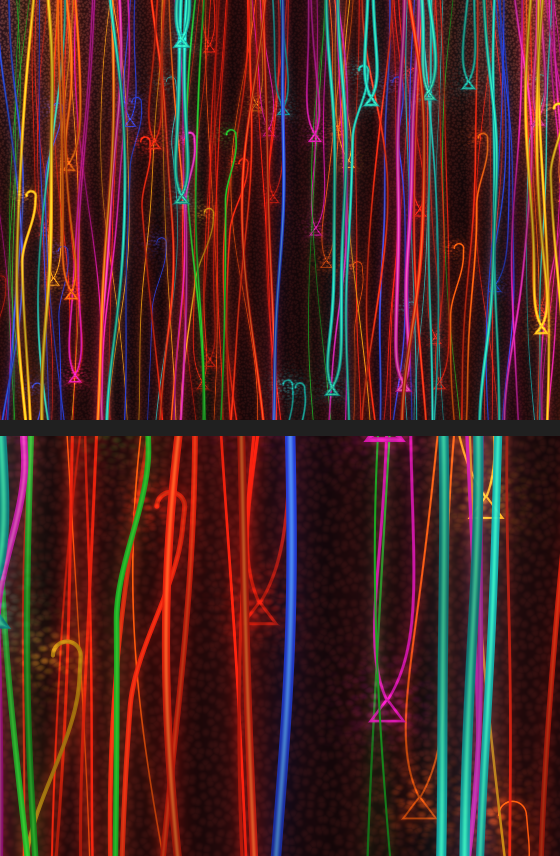
Top: the whole. Bottom: its middle third, enlarged.
Reproduce this background procedurally as a Shadertoy shader.

```glsl
const float STRANDS = 138.0;
const float TAU = 6.2832;

float hash(float n) { return fract(sin(n * 127.1 + 3.7) * 43758.5); }

vec2 hash2(vec2 p) {
    return fract(sin(vec2(dot(p, vec2(127.1, 311.7)), dot(p, vec2(269.5, 183.3)))) * 43758.5);
}

vec4 hash4(float n) {
    return vec4(hash(n), hash(n + 31.3), hash(n + 57.9), hash(n + 83.1));
}

// Distance to the nearest jittered cell point
float cellular(vec2 p) {
    vec2 cell = floor(p);
    float nearest = 2.0;
    for (int j = -1; j <= 1; j++)
        for (int i = -1; i <= 1; i++) {
            vec2 c = cell + vec2(i, j);
            nearest = min(nearest, length(c + hash2(c) - p));
        }
    return nearest;
}

vec3 neon(float pick) {
    if (pick < 0.40) return vec3(0.93, 0.13, 0.05);
    if (pick < 0.50) return vec3(1.00, 0.36, 0.04);
    if (pick < 0.65) return vec3(0.96, 0.65, 0.07);
    if (pick < 0.75) return vec3(0.82, 0.08, 0.66);
    if (pick < 0.82) return vec3(0.14, 0.25, 0.88);
    if (pick < 0.91) return vec3(0.08, 0.69, 0.68);
    return vec3(0.10, 0.68, 0.14);
}

// Layered sines: sideways offset and its slope at height y
vec2 sway(float y, vec4 r) {
    vec2 freq = vec2(2.0 + 4.0 * r.x, 9.0 + 6.0 * r.y);
    vec2 amp = vec2(0.010 + 0.025 * r.z, 0.003 * r.w);
    vec2 angle = freq * y + TAU * r.wx;
    return vec2(dot(amp, sin(angle)), dot(amp * freq, cos(angle)));
}

// Stem from below, leaning over into a round hook at its tip
float risingDistance(vec2 p, float stem, vec2 tip) {
    const float LEAN = 0.028;
    const float RADIUS = 0.011;
    float lean = LEAN * smoothstep(tip.y - 0.16, tip.y - 0.02, p.y);
    vec2 q = p - tip - vec2(LEAN - RADIUS, 0.0);
    float ends = length(vec2(abs(q.x) - RADIUS, q.y));
    float arc = q.y > 0.0 ? abs(length(q) - RADIUS) : ends;
    return p.y < tip.y ? min(arc, abs(stem - lean)) : arc;
}

// Outline of a flat triangle standing on its base
float triangleDistance(vec2 p) {
    float inside = max(abs(p.x) * 0.8 + p.y * 0.6 - 0.008, -p.y - 0.004);
    return abs(inside);
}

// Twin threads that close into a loop above a triangle
float hangingDistance(vec2 p, float stem, vec2 tip, float spread) {
    float t = p.y - tip.y;
    float gap = 0.55 * t * exp(-14.0 * t) + 0.02 * spread * smoothstep(0.0, 0.6, t);
    float threads = t > 0.0 ? abs(abs(stem) - gap) * 0.88 : 1.0;
    return min(threads, triangleDistance(p - tip + vec2(0.0, 0.012)));
}

vec3 backdrop(vec2 p, float aspect) {
    float side = abs(p.x / aspect - 0.5) * 2.0;
    float haze = smoothstep(0.4, 1.1, p.y) * smoothstep(0.2, 1.1, side);
    float streak = 0.5 + 0.2 * sin(p.x * 61.0 + sin(p.y * 3.0)) + 0.2 * sin(p.x * 173.0 + p.y * 4.0);
    float dust = 1.0 - smoothstep(0.1, 0.7, cellular(p * 150.0));
    vec3 base = vec3(0.055, 0.018, 0.025) + vec3(0.065, 0.014, 0.014) * streak;
    return base + vec3(0.17, 0.11, 0.08) * haze * (0.5 + dust) + vec3(0.07, 0.025, 0.02) * dust;
}

void mainImage(out vec4 fragColor, in vec2 fragCoord) {
    vec2 p = fragCoord / iResolution.y;
    float aspect = iResolution.x / iResolution.y;
    float pixel = 1.0 / iResolution.y;
    vec3 color = backdrop(p, aspect);
    float sparks = 1.0 - smoothstep(0.1, 0.6, cellular(p * vec2(110.0, 160.0)));

    // Thin threads first, thick tubes on top
    for (float i = 0.0; i < STRANDS; i++) {
        vec4 r = hash4(i);
        vec4 form = hash4(i + 400.0);
        float cluster = floor(i / 3.0);
        float x0 = (fract(cluster * 0.618 + 0.13) * 1.06 - 0.03) * aspect + (form.x - 0.5) * 0.08;
        float width = mix(0.0007, 0.0044, pow(i / STRANDS, 2.2)) * (0.7 + 0.5 * r.w);
        vec3 tint = neon(form.w < 0.65 ? hash(cluster + 900.0) : form.z);

        vec2 path = sway(p.y, r);
        float stem = (p.x - x0 - path.x) * inversesqrt(1.0 + path.y * path.y);
        float end = 0.06 + 0.86 * form.z;
        vec2 tip = vec2(x0 + sway(end, r).x, end);
        bool rising = form.y > 0.56 && form.y < 0.80;
        bool hanging = form.y >= 0.80;
        float d = abs(stem);
        if (rising) d = risingDistance(p, stem, tip);
        if (hanging) d = hangingDistance(p, stem, tip, r.y);

        // Tube, hot filament and surrounding glow
        float cover = clamp((width - d) / pixel + 0.5, 0.0, 1.0);
        float hot = smoothstep(width * 0.8, 0.0, d) * smoothstep(0.001, 0.004, width);
        float pulse = 0.82 + 0.18 * sin(p.y * (5.0 + 9.0 * r.x) + TAU * r.y);
        vec3 tube = tint * pulse + vec3(0.16, 0.30, 0.12) * hot;
        color += tint * vec3(0.19, 0.12, 0.13) * exp(-d / (0.003 + 2.0 * width));
        color = mix(color, tube, cover * 0.95);

        // Sparkling embers around the free ends
        if (rising || hanging)
            color += tint * 0.4 * sparks * exp(-length(p - tip) / 0.018);
    }
    fragColor = vec4(clamp(color, 0.0, 1.0), 1.0);
}
```
